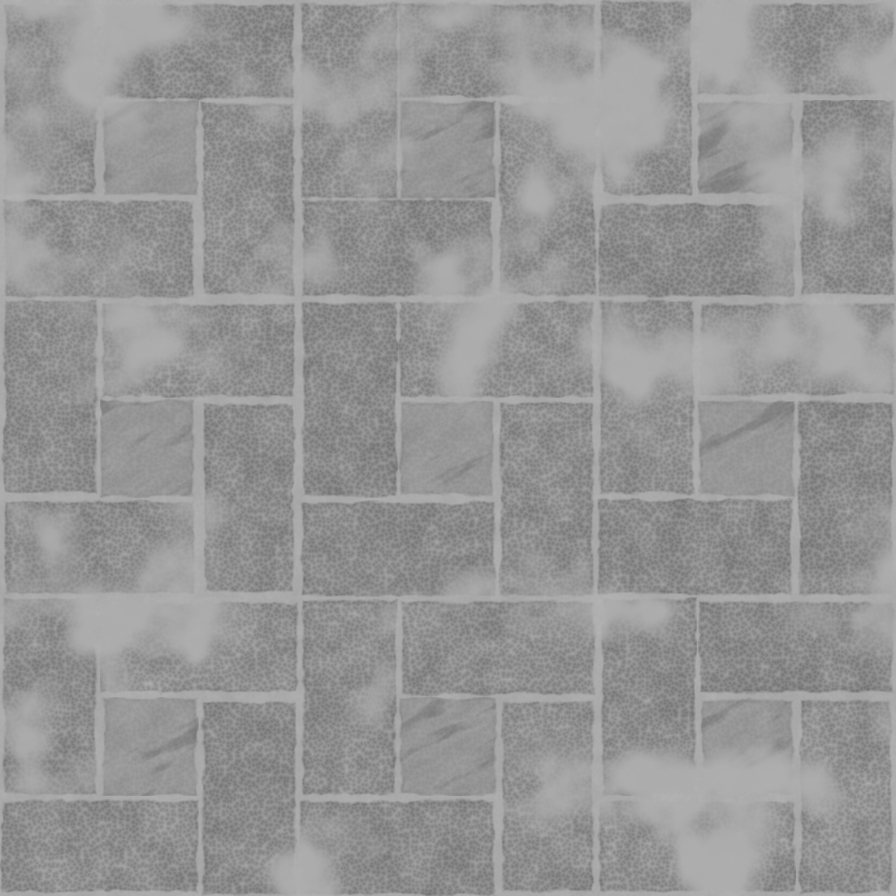
This texture is drawn by a Shadertoy shader. Its source:

```glsl
// Pinwheel paving: four two-by-one slabs turn around a square centre stone.
// Slabs are boxes inset by uneven joints; cellular grain gives the stone
// surface, cloudy noise the pale wear and stretched noise the centre streaks.

const float REPEATS = 3.0;             // pinwheels across and down
const float UNITS = 3.0;               // slab widths per pinwheel
const float STONE = 0.555;
const float CENTRE_STONE = 0.595;
const float JOINT = 0.665;
const float WEAR = 0.69;
const float JOINT_MIN = 0.010;         // inset per side, in slab widths
const float JOINT_MAX = 0.056;
const float RAGGED = 0.030;
const float EDGE_SOFTNESS = 0.012;
const float GRAIN_SCALE = 23.0;
const float GRAIN_DEPTH = 0.13;
const float MOTTLE_DEPTH = 0.12;
const float WEAR_SCALE = 1.15;
const float STREAK_ANGLE = 0.5;
const float STREAK_DEPTH = 0.10;

vec2 hash2(vec2 p) {
    vec3 q = fract(p.xyx * vec3(0.1031, 0.1030, 0.0973));
    q += dot(q, q.yzx + 33.33);
    return fract((q.xx + q.yz) * q.zy);
}

float valueNoise(vec2 p) {
    vec2 i = floor(p), f = fract(p);
    f = f * f * (3.0 - 2.0 * f);
    float low = mix(hash2(i).x, hash2(i + vec2(1, 0)).x, f.x);
    float high = mix(hash2(i + vec2(0, 1)).x, hash2(i + vec2(1, 1)).x, f.x);
    return mix(low, high, f.y);
}

float clouds(vec2 p) {
    float sum = 0.0, weight = 0.5;
    for (int k = 0; k < 4; k++) {
        sum += weight * valueNoise(p);
        p = mat2(1.6, 1.2, -1.2, 1.6) * p + 17.3;
        weight *= 0.5;
    }
    return sum / 0.9375;
}

// Distance to the nearest scattered point
float cellular(vec2 p) {
    vec2 i = floor(p), f = fract(p);
    float nearest = 2.0;
    for (int y = -1; y <= 1; y++)
        for (int x = -1; x <= 1; x++) {
            vec2 o = vec2(x, y);
            nearest = min(nearest, length(o + hash2(i + o + 71.0) - f));
        }
    return nearest;
}

// Lower left corner (xy) and size (zw) of the slab under a point
vec4 pinwheelSlab(vec2 p) {
    if (p.x < 1.0 && p.y >= 1.0) return vec4(0, 1, 1, 2);
    if (p.x >= 1.0 && p.y >= 2.0) return vec4(1, 2, 2, 1);
    if (p.x >= 2.0) return vec4(2, 0, 1, 2);
    if (p.y < 1.0) return vec4(0, 0, 2, 1);
    return vec4(1, 1, 1, 1);
}

void mainImage(out vec4 fragColor, in vec2 fragCoord) {
    vec2 p = fragCoord / iResolution.xy * REPEATS * UNITS;
    vec2 cell = floor(p / UNITS);
    vec2 local = p - cell * UNITS;
    vec4 slab = pinwheelSlab(local);
    vec2 id = cell * UNITS + slab.xy;
    vec2 tint = hash2(id + 5.0);
    bool isCentre = slab.z * slab.w < 1.5;

    // Each side has its own inset, wandering and chipped along its length
    vec2 insetLow = mix(vec2(JOINT_MIN), vec2(JOINT_MAX), hash2(id + 31.0));
    vec2 insetHigh = mix(vec2(JOINT_MIN), vec2(JOINT_MAX), hash2(id + 57.0));
    vec2 low = local - slab.xy - insetLow;
    vec2 high = slab.xy + slab.zw - local - insetHigh;
    float inside = min(min(low.x, low.y), min(high.x, high.y));
    inside += RAGGED * (valueNoise(p * 13.0) + valueNoise(p * 3.5 + 9.0) - 1.0);
    float aa = EDGE_SOFTNESS + 0.5 * REPEATS * UNITS / iResolution.y;
    float mask = smoothstep(-aa, aa, inside);

    // Grain and mottling
    float grain = cellular(p * GRAIN_SCALE) - 0.45;
    float mottle = clouds(p * 6.0 + 40.0) - 0.5;
    float stone = STONE + 0.025 * (tint.x - 0.5) + MOTTLE_DEPTH * mottle;
    float grainDepth = GRAIN_DEPTH;

    // Smoother centre stone with slanting streaks
    if (isCentre) {
        float c = cos(STREAK_ANGLE), s = sin(STREAK_ANGLE);
        vec2 along = vec2(c * p.x + s * p.y, c * p.y - s * p.x);
        float streak = clouds(along * vec2(1.6, 7.0) + tint * 20.0);
        stone = CENTRE_STONE + 0.05 * mottle + 0.06 * (streak - 0.5);
        stone -= STREAK_DEPTH * smoothstep(0.56, 0.80, streak);
        grainDepth *= 0.35;
    }

    // Pale wear drifts over the slabs, stronger on some than others
    float wear = clouds(p * WEAR_SCALE + 3.7) + 0.16 * (tint.y - 0.5);
    wear = smoothstep(0.50, 0.78, wear);
    stone += grainDepth * grain * (1.0 - 0.65 * wear);
    stone = mix(stone, WEAR, 0.9 * wear);

    // Broken dark rim, then the joint
    float rim = exp(-abs(inside - 0.02) * 60.0) * valueNoise(p * 9.0 + 80.0);
    stone -= 0.045 * rim * (1.0 - wear);
    float joint = JOINT + 0.05 * mottle + 0.02 * grain + 0.015 * wear;
    fragColor = vec4(vec3(mix(joint, stone, mask)), 1.0);
}
```
